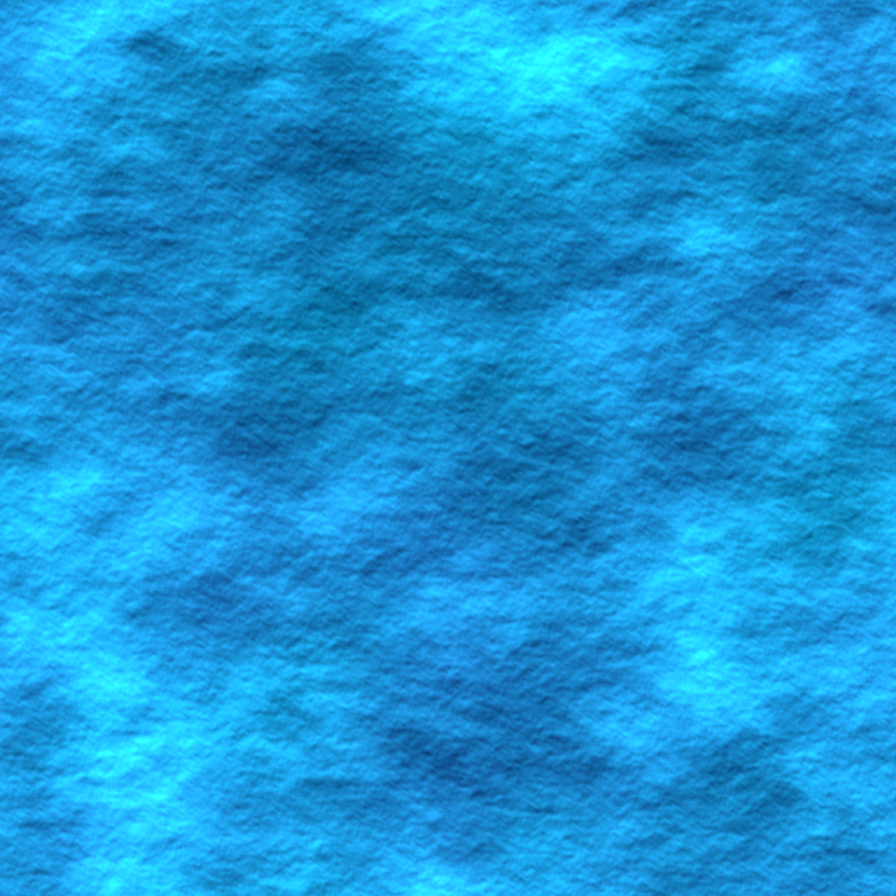
This texture is drawn by a WebGL 1 fragment shader. Its source:

```glsl
precision highp float;
// Rippled blue water: cloudy diagonal light patches under a fine embossed relief, tiling.
uniform vec2 u_resolution;

float hash(vec2 cell, float seed) {
    vec3 q = fract(vec3(cell.xyx + seed * 17.3) * 0.1031);
    q += dot(q, q.yzx + 33.33);
    return fract((q.x + q.y) * q.z);
}

// Random value of a diamond cell; the sum and difference of its
// indices wrap once per canvas width and height.
float cellValue(vec2 cell, vec2 count, float seed) {
    vec2 wrapped = mod(vec2(cell.x + cell.y, cell.x - cell.y) + 0.5, 2.0 * count);
    return hash(floor(wrapped), seed) - 0.5;
}

// Value noise on diamonds, count.x across the canvas and count.y up it.
// Each seed shifts its lattice, so that no layers line up along the edges.
float diamondNoise(vec2 p, vec2 count, float seed) {
    vec2 s = p * count + seed * vec2(0.37, 0.29);
    vec2 q = vec2(s.x + s.y, s.x - s.y);
    vec2 cell = floor(q);
    vec2 f = q - cell;
    f = f * f * (3.0 - 2.0 * f);
    float low = mix(cellValue(cell, count, seed),
                    cellValue(cell + vec2(1.0, 0.0), count, seed), f.x);
    float high = mix(cellValue(cell + vec2(0.0, 1.0), count, seed),
                     cellValue(cell + vec2(1.0, 1.0), count, seed), f.x);
    return mix(low, high, f.y);
}

// Fractal height; the broadest layer is a shifted difference, so it averages zero.
float waterHeight(vec2 p) {
    vec2 count = vec2(3.0, 4.0);
    float height = 0.56 * (diamondNoise(p, count, 1.0)
                         - diamondNoise(p + vec2(0.29, 0.47), count, 1.0));
    float amplitude = 0.7;
    for (int i = 2; i <= 7; i++) {
        count *= 2.0;
        height += amplitude * diamondNoise(p, count, float(i));
        amplitude *= 0.6;
    }
    return height;
}

void main() {
    vec2 p = gl_FragCoord.xy / u_resolution;

    // Broad brightness, plus light falling from above on the ripples
    float height = waterHeight(p);
    float relief = height - waterHeight(p + vec2(-0.0012, 0.0045));
    float tone = 0.583 + 0.34 * height + 0.15 * height * height + 1.1 * relief;

    // Blue ramp, clipping to cyan in the highlights
    vec3 color = vec3(0.06 + 0.235 * (tone - 0.43), tone, 0.135 + 1.22 * tone);

    // Slow drift between teal and violet blue
    float drift = diamondNoise(p, vec2(3.0, 4.0), 11.0)
                + 0.6 * diamondNoise(p, vec2(6.0, 8.0), 12.0);
    color += drift * vec3(0.05, -0.035, 0.04);

    gl_FragColor = vec4(clamp(color, 0.0, 1.0), 1.0);
}
```
